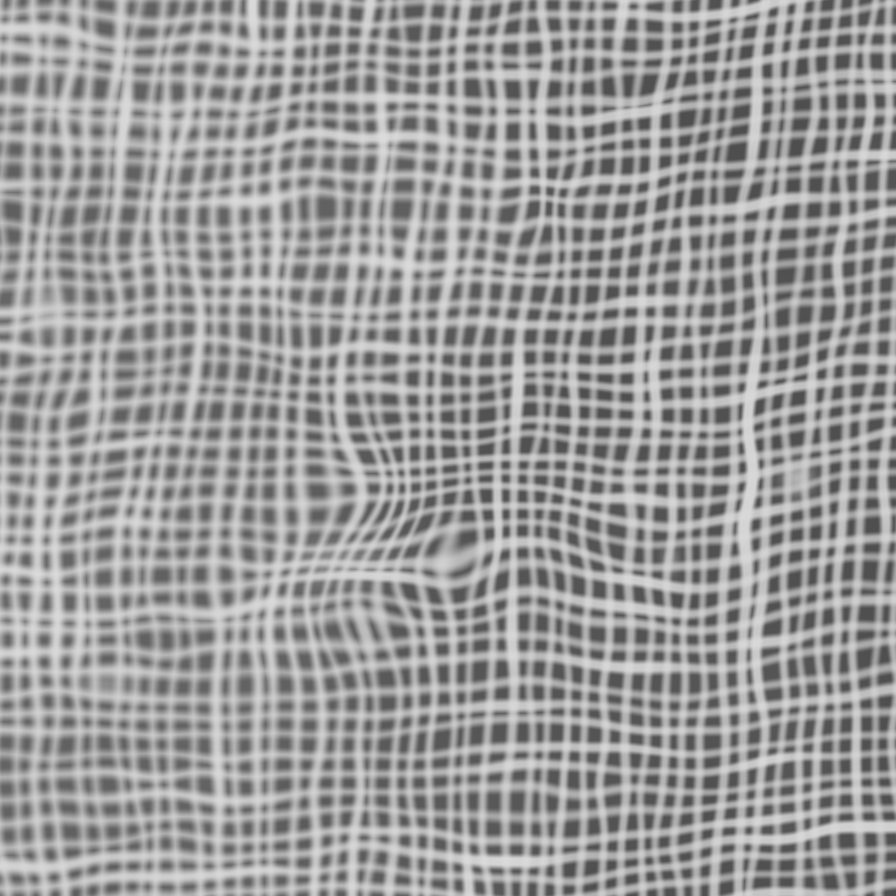
A three.js fragment shader for this texture:

```glsl
// Loose grey gauze: an open plain weave with wavy threads, slubs and pulled puckers.
varying vec2 vUv;

const vec2 THREADS = vec2(46.0, 44.0);     // threads across and down
const vec3 HOLE_CRISP = vec3(0.32);
const vec3 HOLE_HAZY = vec3(0.385);
const vec3 THREAD_COLOR = vec3(0.855);
const float HALF_WIDTH = 0.20;             // in thread spacings
const float SOFT_CRISP = 0.17;
const float SOFT_HAZY = 0.27;
const float JITTER = 0.26;                 // uneven spacing of threads
const float WOBBLE = 0.34;                 // wander along each thread
const float WAVE_LARGE = 0.026;            // cloth drift, in canvas units
const float WAVE_SMALL = 0.007;

float hash(vec2 p) {
  vec3 q = fract(vec3(p.xyx) * 0.1031);
  q += dot(q, q.yzx + 33.33);
  return fract((q.x + q.y) * q.z);
}

float noise(vec2 p) {
  vec2 i = floor(p);
  vec2 f = fract(p);
  f = f * f * (3.0 - 2.0 * f);
  return mix(mix(hash(i), hash(i + vec2(1.0, 0.0)), f.x),
             mix(hash(i + vec2(0.0, 1.0)), hash(i + 1.0), f.x), f.y);
}

vec2 noise2(vec2 p) {
  return vec2(noise(p + 17.0), noise(p + 71.0)) - 0.5;
}

// Soft elliptical spot, one at its centre
float spot(vec2 p, vec2 center, vec2 radius) {
  vec2 d = (p - center) / radius;
  return exp(-dot(d, d));
}

// Positive amounts spread the weave apart, negative ones bunch it up
vec2 pull(vec2 p, vec2 center, vec2 radius, vec2 amount) {
  return -amount * (p - center) * spot(p, center, radius);
}

vec2 warp(vec2 p) {
  vec2 q = p;
  // Overall lean and rising right edge
  q.x -= 0.045 * p.y * p.y;
  q.y -= 0.035 * smoothstep(0.6, 1.05, p.x);
  // Drift of the cloth
  q += WAVE_LARGE * noise2(p * 5.0) * vec2(0.7, 1.0);
  q += WAVE_SMALL * noise2(p * 15.0);
  // Main pucker: open holes beside a gathered bundle
  q += pull(p, vec2(0.505, 0.385), vec2(0.045, 0.05), vec2(0.55, 0.5));
  q += pull(p, vec2(0.385, 0.365), vec2(0.08, 0.05), vec2(-0.35, -0.5));
  q.x -= 0.025 * spot(p, vec2(0.42, 0.45), vec2(0.07, 0.06));
  q.x += 0.022 * spot(p, vec2(0.37, 0.33), vec2(0.06, 0.07));
  q.y -= 0.018 * spot(p, vec2(0.59, 0.40), vec2(0.06, 0.11));
  // Small pucker near the top
  q += pull(p, vec2(0.61, 0.775), vec2(0.035, 0.04), vec2(-0.5, -0.4));
  q.y -= 0.014 * spot(p, vec2(0.60, 0.79), vec2(0.03, 0.05));
  return q;
}

// Coverage by one set of parallel threads; across is in thread spacings
float threadSet(float across, float along, float seed, float soft, float slub) {
  float cover = 0.0;
  float base = floor(across + 0.5);
  for (int k = -1; k <= 1; k++) {
    float id = base + float(k);
    vec2 key = vec2(id * 7.0 + seed, seed);
    float center = id + JITTER * (hash(key) - 0.5)
                 + WOBBLE * (noise(vec2(along * 17.0, id * 3.0 + seed)) - 0.5);
    float body = noise(vec2(along * 7.0 + seed, id * 5.0));
    float thick = smoothstep(0.72, 1.0, body) + smoothstep(0.86, 1.0, hash(key + 9.0));
    float width = HALF_WIDTH + 0.05 * (body - 0.5) + 0.06 * thick + 0.12 * slub;
    float strength = min(mix(0.58, 0.80, body) + 0.10 * thick + 0.2 * slub, 0.97);
    float d = abs(across - center);
    cover = max(cover, strength * (1.0 - smoothstep(width - soft, width + soft, d)));
  }
  return cover;
}

void main() {
  vec2 p = vUv;
  vec2 weave = warp(p) * THREADS;

  // The left side is hazier than the right
  float crisp = smoothstep(0.0, 0.75, p.x + 0.35 * (noise(p * 4.0 + 5.0) - 0.5));
  float soft = mix(SOFT_HAZY, SOFT_CRISP, crisp);

  // Thickened stretches of upright and level threads
  float upright = spot(p, vec2(0.395, 0.69), vec2(0.010, 0.07))
                + spot(p, vec2(0.430, 0.06), vec2(0.010, 0.08))
                + spot(p, vec2(0.135, 0.90), vec2(0.010, 0.05))
                + spot(p, vec2(0.410, 0.30), vec2(0.020, 0.04));
  float level = spot(p, vec2(0.05, 0.955), vec2(0.06, 0.012))
              + spot(p, vec2(0.12, 0.850), vec2(0.20, 0.010))
              + spot(p, vec2(0.42, 0.362), vec2(0.10, 0.012));
  float warpCover = threadSet(weave.x, p.y, 3.0, soft, min(upright, 1.0));
  float weftCover = threadSet(weave.y, p.x, 41.0, soft, min(level, 1.0));
  float cover = 1.0 - (1.0 - warpCover) * (1.0 - weftCover);

  // Knots and matted fibres
  float knots = spot(p, vec2(0.890, 0.466), vec2(0.016, 0.018))
              + 0.7 * spot(p, vec2(0.052, 0.655), vec2(0.020, 0.024))
              + 0.6 * spot(p, vec2(0.748, 0.375), vec2(0.009, 0.016))
              + 0.5 * spot(p, vec2(0.115, 0.235), vec2(0.030, 0.014))
              + 0.5 * spot(p, vec2(0.375, 0.370), vec2(0.050, 0.025));
  cover = mix(cover, 0.93, min(knots, 1.0) * 0.8);

  vec3 color = mix(mix(HOLE_HAZY, HOLE_CRISP, crisp), THREAD_COLOR, cover);
  color += 0.03 * (noise(p * 9.0 + 30.0) - 0.5);
  gl_FragColor = vec4(color, 1.0);
}
```
